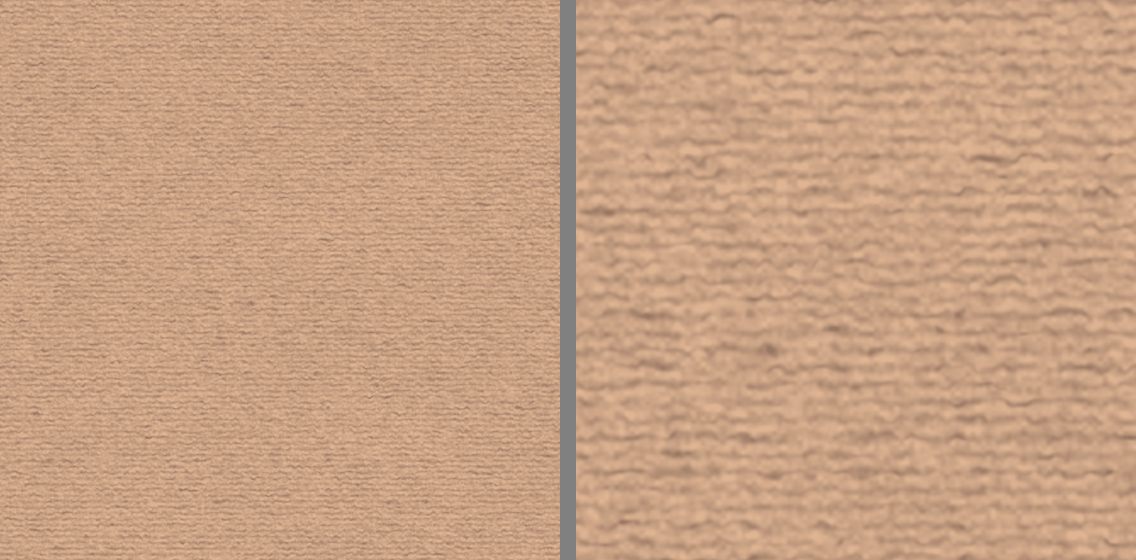
Left, the full canvas; right, a detail of the centre.
A WebGL 2 fragment shader for this texture:

```glsl
#version 300 es
precision highp float;

// Tan laid paper: fine, nearly straight horizontal grooves broken into short dashes.
// Each groove is a narrow Gaussian line with noisy strength; fine embossed value
// noise adds the tooth, and a single tone value is mapped to a brown ramp.

uniform vec2 u_resolution;
out vec4 fragColor;

// Integer hash of a lattice cell, 0 to 1
float hash(ivec2 cell) {
    uvec2 q = uvec2(cell) * uvec2(1597334673u, 3812015801u);
    uint h = (q.x ^ q.y) * 1597334673u;
    h = (h ^ (h >> 15)) * 2246822519u;
    h ^= h >> 13;
    return float(h >> 8) / 16777216.0;
}

// Smooth value noise, 0 to 1
float noise(vec2 p) {
    ivec2 i = ivec2(floor(p));
    vec2 f = fract(p);
    f = f * f * (3.0 - 2.0 * f);
    float low = mix(hash(i), hash(i + ivec2(1, 0)), f.x);
    float high = mix(hash(i + ivec2(0, 1)), hash(i + ivec2(1, 1)), f.x);
    return mix(low, high, f.y);
}

// Depth of the laid grooves, 0 on the ridges
float grooves(vec2 uv) {
    const float rows = 96.0;
    float y = uv.y * rows + 10.0;
    y += 0.50 * (noise(uv * vec2(150.0, 110.0) + 31.0) - 0.5);
    y += 0.16 * (noise(uv * vec2(40.0, 60.0) + 57.0) - 0.5);

    float offset = y - round(y);
    float pixel = rows / u_resolution.y;
    float line = exp(-0.5 * offset * offset / (0.031 + 0.09 * pixel * pixel));

    // Strength changes along each row; a few short dashes are darker
    float strength = 0.13
        + 0.44 * noise(vec2(uv.x * 36.0, y))
        + 0.40 * noise(vec2(uv.x * 120.0 + 200.0, y));
    float dash = smoothstep(0.78, 1.0, noise(vec2(uv.x * 80.0 + 400.0, y)));
    return line * (strength + 0.5 * dash);
}

// Fine relief lit from above, centred on zero
float grain(vec2 uv) {
    vec2 p = uv * vec2(175.0, 210.0) + 300.0;
    float relief = noise(p) - noise(p + vec2(0.3, 0.7));
    float fibre = noise(uv * vec2(130.0, 250.0) + 700.0) - 0.5;
    float tooth = noise(uv * vec2(330.0, 340.0) + 900.0) - 0.5;
    return 0.42 * relief + 0.38 * fibre + 0.48 * tooth;
}

void main() {
    vec2 uv = gl_FragCoord.xy / u_resolution;

    // Faint uneven shading across the sheet
    float cloud = noise(uv * vec2(5.0, 9.0) + 20.0) - 0.5;
    float mottle = noise(uv * vec2(28.0, 36.0) + 80.0) - 0.5;

    float tone = 0.98 - grooves(uv) + grain(uv) + 0.10 * cloud + 0.10 * mottle;
    tone = clamp(tone, -0.45, 1.25);

    vec3 shade = vec3(0.67, 0.53, 0.437);
    vec3 ridge = vec3(0.83, 0.67, 0.545);
    fragColor = vec4(mix(shade, ridge, tone), 1.0);
}
```
